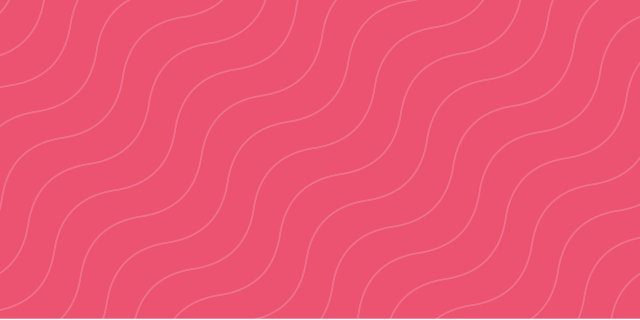
This pattern is drawn by a Shadertoy shader. Its source:

```glsl
// Thin pale wavy lines rising diagonally across coral pink, above a white bottom edge.

// Signed parabolic arcs of unit height: x is the value, y the slope per half wave.
vec2 arcWave(float halfWaves) {
    float t = fract(halfWaves);
    float side = 1.0 - 2.0 * mod(floor(halfWaves), 2.0);
    return side * vec2(4.0 * t * (1.0 - t), 4.0 - 8.0 * t);
}

// Distance to the nearest of the stacked waves, corrected for their slope.
float waveDistance(float along, float across) {
    const float halfWave = 0.267, amplitude = 0.049, spacing = 0.1158;
    vec2 wave = amplitude * arcWave((along - 0.2733) / halfWave);
    float offset = across - 0.0828 + wave.x;
    float gap = abs(offset - spacing * round(offset / spacing));
    return gap / length(vec2(1.0, wave.y / halfWave));
}

void mainImage(out vec4 fragColor, in vec2 fragCoord) {
    // Canvas height is one unit; axes turned by 45 degrees
    vec2 p = fragCoord / iResolution.y;
    float along = (p.x + p.y) * inversesqrt(2.0);
    float across = (p.x - p.y) * inversesqrt(2.0);

    // Stroke with a one-pixel soft edge
    float edge = 0.5 / iResolution.y;
    float stroke = 1.0 - smoothstep(-edge, edge, waveDistance(along, across) - 0.0029);

    vec3 ground = vec3(0.922, 0.325, 0.439);
    vec3 line = vec3(0.937, 0.44, 0.54);
    vec3 color = mix(ground, line, stroke);

    // White strip along the bottom edge
    float strip = 1.0 - smoothstep(-edge, edge, p.y - 0.0042);
    fragColor = vec4(mix(color, vec3(1.0), strip), 1.0);
}
```
